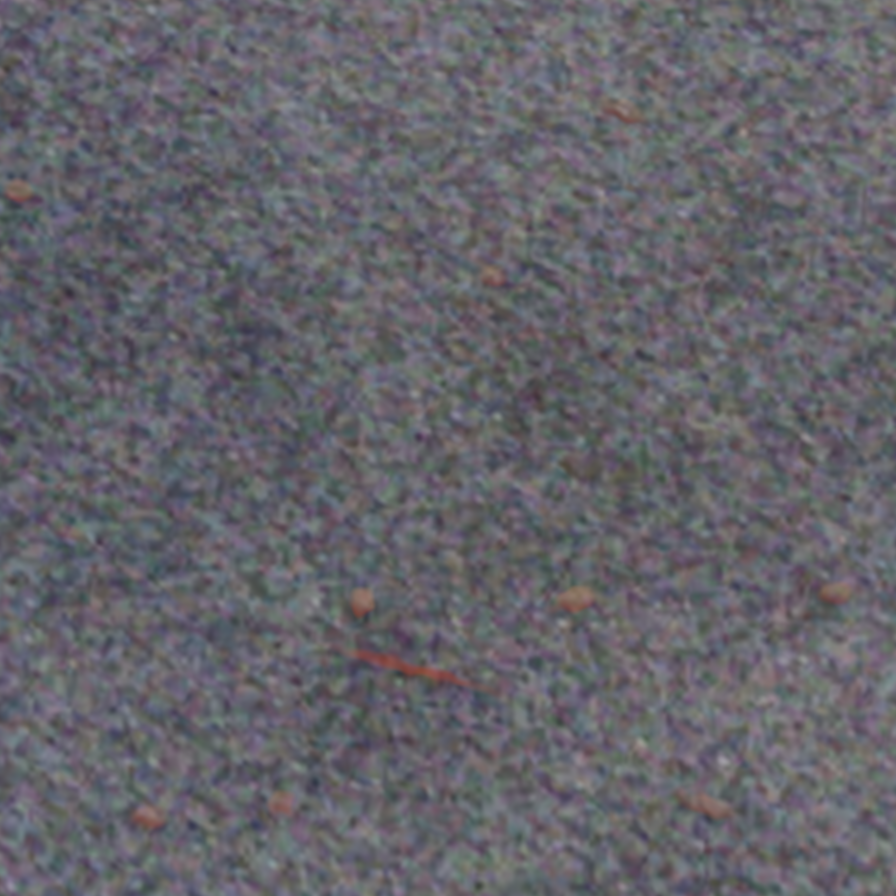
Give the GLSL for this texture, as a WebGL 1 fragment shader.

```glsl
precision highp float;
// Draws soft, fine-grained grey asphalt with a few fallen leaf scraps and a twig.

uniform vec2 u_resolution;

// Asphalt
const vec3 ASPHALT = vec3(0.395, 0.389, 0.411);
const vec3 BLUE_TINT = vec3(-0.010, -0.003, 0.010);
const vec2 STREAK_AXIS = vec2(0.79, -0.61);   // grains lean down to the right
const vec2 GRAIN_FREQ = vec2(72.0, 98.0);     // along and across the streaks
const float GRAIN_CONTRAST = 0.165;
const float FINE_CONTRAST = 0.105;
const float CHROMA_CONTRAST = 0.095;
const float PATCH_CONTRAST = 0.050;

// Pale chips and dark pits
const float SPECK_FREQ = 44.0;
const float SPECK_SHARE = 0.06;
const vec3 CHIP_LIGHT = vec3(0.10, 0.11, 0.10);
const vec3 PIT_DARK = vec3(-0.09, -0.09, -0.08);

// Leaf scraps
const int LEAF_COUNT = 11;
const vec3 LEAF_TAN = vec3(0.57, 0.46, 0.41);
const vec3 LEAF_RUST = vec3(0.52, 0.30, 0.27);
const vec2 TWIG_SIZE = vec2(0.072, 0.006);
const float LEAF_BLUR = 0.0045;

vec3 hash3(vec2 p) {
  vec3 q = fract(p.xyx * vec3(0.1031, 0.1030, 0.0973));
  q += dot(q, q.yxz + 33.33);
  return fract((q.xxy + q.yzz) * q.zyx);
}

// Three independent channels of smooth value noise, centred on zero.
vec3 noise3(vec2 p) {
  vec2 cell = floor(p);
  vec2 f = fract(p);
  f = f * f * (3.0 - 2.0 * f);
  vec3 low = mix(hash3(cell), hash3(cell + vec2(1.0, 0.0)), f.x);
  vec3 high = mix(hash3(cell + vec2(0.0, 1.0)), hash3(cell + 1.0), f.x);
  return mix(low, high, f.y) - 0.5;
}

vec2 turn(vec2 p, vec2 axis) {
  return vec2(dot(p, axis), dot(p, vec2(-axis.y, axis.x)));
}

// Broad light: brighter far edge and near right, darker diagonal band.
float broadLight(vec2 uv) {
  float farEdge = 0.025 * smoothstep(0.65, 1.0, uv.y);
  float nearRight = 0.025 * smoothstep(0.40, 0.0, distance(uv, vec2(0.90, 0.34)));
  float band = (uv.y - 0.70 + 0.30 * uv.x) / 0.17;
  float patches = noise3(uv * 5.0 + 7.0).x + 0.7 * noise3(uv * 15.0 + 31.0).y;
  return farEdge + nearRight - 0.018 * exp(-band * band) + PATCH_CONTRAST * patches;
}

vec3 asphalt(vec2 uv) {
  // Grains get shorter toward the far edge.
  vec2 ground = vec2(uv.x, uv.y + 0.12 * uv.y * uv.y);
  // A slight wobble breaks up the rows of the noise lattice.
  ground += 0.006 * noise3(uv * 45.0 + 63.0).xy;
  vec2 q = turn(ground, STREAK_AXIS);
  float grain = GRAIN_CONTRAST * noise3(q * GRAIN_FREQ + 40.0).x;
  grain += FINE_CONTRAST * noise3(ground * vec2(142.0, 118.0) + 11.0).y;
  vec3 chroma = noise3(q * vec2(74.0, 88.0) + 90.0);
  chroma -= dot(chroma, vec3(1.0 / 3.0));
  vec3 color = ASPHALT + grain + broadLight(uv) + CHROMA_CONTRAST * chroma;
  return color + BLUE_TINT * smoothstep(0.6, 0.0, uv.x);
}

vec3 specks(vec2 uv) {
  vec2 p = uv * SPECK_FREQ;
  vec3 rnd = hash3(floor(p) + 150.0);
  vec2 offset = turn(fract(p) - mix(vec2(0.4), vec2(0.6), rnd.xy), STREAK_AXIS);
  float spot = 1.0 - smoothstep(0.0, 0.40, length(offset * vec2(0.85, 1.2)));
  float chip = step(rnd.z, SPECK_SHARE);
  float pit = step(1.0 - SPECK_SHARE, rnd.z);
  return spot * (chip * CHIP_LIGHT + pit * PIT_DARK);
}

// Irregular scraps, mostly near the viewer; the first one is a twig.
vec3 addLeaves(vec3 color, vec2 uv) {
  vec2 rough = 0.009 * noise3(uv * 70.0 + 5.0).xy;
  for (int i = 0; i < LEAF_COUNT; i++) {
    float id = float(i);
    vec3 place = hash3(vec2(id * 3.7 + 2.0, 19.0));
    vec3 form = hash3(vec2(id * 5.3 + 8.0, 61.0));
    float twig = 1.0 - step(0.5, id);
    float far = place.y * place.y * mix(0.80, 0.20, twig);
    vec2 center = vec2(fract(0.618 * id + 0.46), 0.08 + far);
    float angle = mix(mix(-0.45, 0.15, place.z), -0.28, twig);
    vec2 p = turn(uv - center + rough, vec2(cos(angle), sin(angle)));
    vec2 scrap = vec2(0.011 + 0.022 * form.y, 0.007 + 0.008 * form.z);
    vec2 size = mix(scrap, TWIG_SIZE, twig);
    float edge = (length(p / size) - 1.0) * size.y;
    float cover = 1.0 - smoothstep(-LEAF_BLUR, LEAF_BLUR, edge);
    float shadow = 1.0 - smoothstep(0.0, 2.0, length((p + vec2(0.0, 0.007)) / size));
    float rust = max(twig, smoothstep(0.2, -0.9, p.y / size.y));
    vec3 leaf = mix(LEAF_TAN, LEAF_RUST, rust);
    leaf += 0.5 * (color - ASPHALT);
    color -= 0.06 * shadow;
    color = mix(color, leaf, cover * max(twig, mix(0.4, 0.95, form.z)));
  }
  return color;
}

void main() {
  vec2 uv = gl_FragCoord.xy / u_resolution.y;
  vec3 color = asphalt(uv) + specks(uv);
  gl_FragColor = vec4(clamp(addLeaves(color, uv), 0.0, 1.0), 1.0);
}
```
